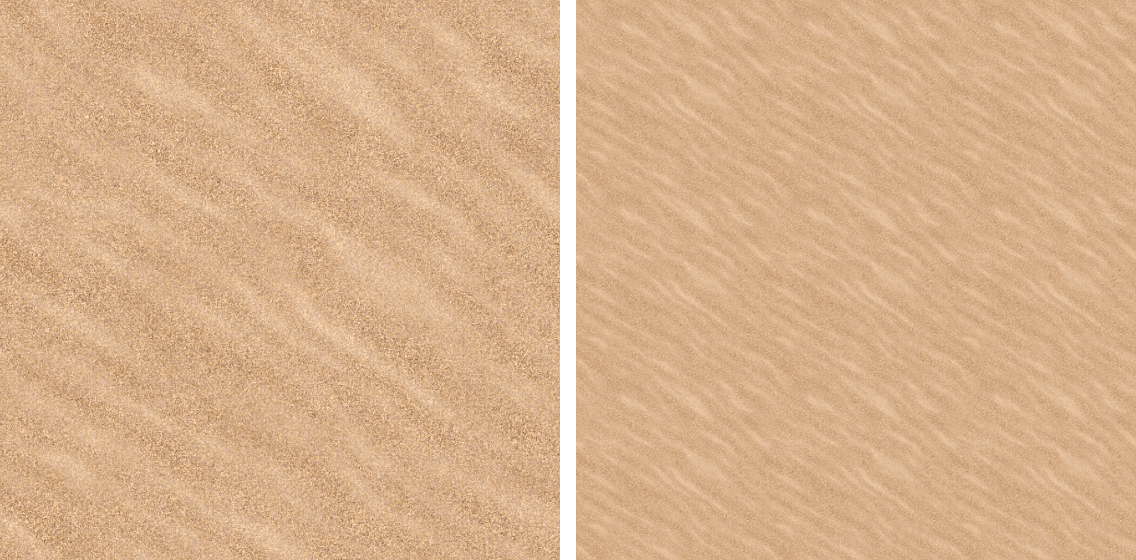
Left, the tile; right, the same tile 3 across and 3 down.
Reproduce this texture procedurally as a WebGL 2 fragment shader.

```glsl
#version 300 es
precision highp float;
precision highp int;

uniform vec2 u_resolution;
out vec4 fragColor;

float hash(ivec2 key, int seed) {
    uint h = uint(key.x) * 1664525u + uint(key.y) * 22695477u + uint(seed) * 374761393u;
    h = (h ^ (h >> 15)) * 2246822519u;
    h = (h ^ (h >> 13)) * 3266489917u;
    h ^= h >> 16;
    return float(h >> 8) / 16777216.0;
}

// Value at a slanted lattice corner, reduced to the unit tile so it wraps
float corner(ivec2 cell, ivec2 along, ivec2 across, int seed) {
    int det = along.x * across.y - along.y * across.x;
    ivec2 key = ivec2(across.y * cell.x - along.y * cell.y,
                      along.x * cell.y - across.x * cell.x);
    return hash((key + 4 * det) % det, seed);
}

// Tiling value noise whose cells follow two whole-number wave vectors
float slantNoise(vec2 p, ivec2 along, ivec2 across, int seed) {
    vec2 q = vec2(dot(vec2(along), p), dot(vec2(across), p));
    ivec2 cell = ivec2(floor(q));
    vec2 f = fract(q);
    f = f * f * (3.0 - 2.0 * f);
    float bottom = mix(corner(cell, along, across, seed),
                       corner(cell + ivec2(1, 0), along, across, seed), f.x);
    float top = mix(corner(cell + ivec2(0, 1), along, across, seed),
                    corner(cell + ivec2(1, 1), along, across, seed), f.x);
    return mix(bottom, top, f.y);
}

float squareNoise(vec2 p, int cells, int seed) {
    return slantNoise(p, ivec2(cells, 0), ivec2(0, cells), seed);
}

// Wind ripples falling to the right: a meandering wave broken up by streaks
float rippleHeight(vec2 p) {
    vec2 bend = vec2(squareNoise(p, 5, 1), squareNoise(p, 5, 2)) - 0.5;
    vec2 flutter = vec2(squareNoise(p, 23, 3), squareNoise(p, 23, 4)) - 0.5;
    p += 0.035 * bend + 0.012 * flutter;
    float drift = slantNoise(p, ivec2(3, -2), ivec2(4, 6), 15);
    float wave = 0.5 + 0.5 * sin(6.2831853 * (dot(vec2(7, 10), p) + 1.3 * drift));
    float broad = slantNoise(p, ivec2(5, -4), ivec2(12, 16), 5);
    float middle = slantNoise(p, ivec2(8, -6), ivec2(19, 27), 6);
    float fine = slantNoise(p, ivec2(13, -10), ivec2(34, 46), 7);
    return 0.27 * wave + 0.25 * broad + 0.28 * middle + 0.2 * fine;
}

void main() {
    vec2 p = gl_FragCoord.xy / u_resolution;

    // Thin light crests and warmer hollows
    float height = rippleHeight(p);
    float crest = smoothstep(0.58, 0.73, height);
    float tone = 0.12 * (height - 0.5) + 0.024 * crest
               + 0.018 * (squareNoise(p, 70, 8) - 0.5);
    vec3 color = vec3(0.843, 0.688, 0.541) + tone * vec3(0.8, 1.0, 1.1);

    // Sharp grains, rougher in the hollows
    float roughness = mix(1.15, 0.75, smoothstep(0.36, 0.68, height));
    roughness *= 0.8 + 0.4 * squareNoise(p, 14, 9);
    float grain = 0.65 * (squareNoise(p + 0.0008, 512, 10) - 0.5)
                + 0.75 * (squareNoise(p, 450, 11) - 0.5);
    color += 0.225 * roughness * grain * vec3(1.0, 1.0, 0.92);

    // Scattered dark and pale specks
    float dark = smoothstep(0.76, 0.95, squareNoise(p, 430, 12));
    float pale = smoothstep(0.76, 0.95, squareNoise(p, 410, 13));
    color += roughness * (0.09 * pale - 0.1 * dark);

    // Mineral tint from grain to grain
    float tint = squareNoise(p, 250, 14) - 0.5;
    color += tint * vec3(-0.02, 0.01, 0.075);

    fragColor = vec4(clamp(color, 0.0, 1.0), 1.0);
}
```
